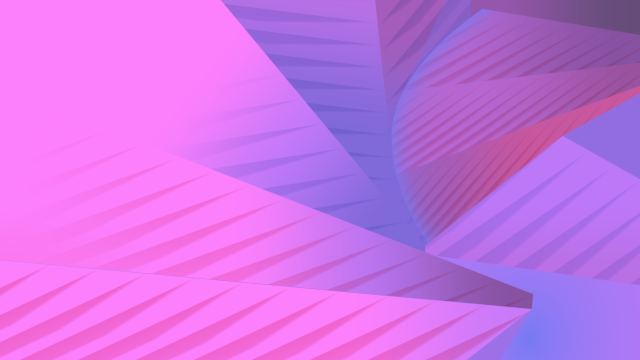
Give the GLSL for this background, as a Shadertoy shader.

```glsl
// Folded paper fans in pink, violet and blue, each facet scored with tapering pleats.

// Palette
const vec3 PINK = vec3(0.99, 0.50, 0.99);
const vec3 HOT = vec3(0.98, 0.45, 0.90);
const vec3 VIOLET = vec3(0.74, 0.47, 0.97);
const vec3 BLUE = vec3(0.50, 0.41, 0.85);
const vec3 GLOW = vec3(0.46, 0.48, 0.95);
const vec3 MAUVE = vec3(0.71, 0.39, 0.79);
const vec3 PLUM = vec3(0.53, 0.32, 0.63);
const vec3 SLATE = vec3(0.40, 0.30, 0.48);
const vec3 ROSE = vec3(0.78, 0.34, 0.62);

// Light removed by a pleat on warm and on cool paper
const vec3 WARM_SHADE = vec3(0.04, 0.17, 0.14);
const vec3 COOL_SHADE = vec3(0.12, 0.09, 0.05);

// Fold corners, in canvas heights
const vec2 CREST = vec2(0.613, 1.0);
const vec2 HUB = vec2(1.181, 0.318);
const vec2 RIDGE = vec2(0.301, 0.641);
const vec2 TIP = vec2(1.481, 0.183);
const vec2 TIP_LOW = vec2(1.477, 0.141);
const vec2 HEM = vec2(0.0, 0.278);
const vec2 SPINE = vec2(1.042, 1.0);
const vec2 SPINE_LOW = vec2(1.095, 0.502);
const vec2 KNEE = vec2(1.5625, 0.623);
const vec2 KNEE_END = vec2(1.778, 0.741);
const vec2 WING_END = vec2(1.778, 0.502);
const vec2 LOBE_TOP = vec2(1.331, 0.977);
const vec2 LOBE_TOP_END = vec2(1.778, 0.903);
const vec2 LOBE_MID = vec2(1.134, 0.750);
const vec2 LOBE_MID_END = vec2(1.778, 0.826);
const vec2 LOBE_LOW = vec2(1.100, 0.514);
const vec2 LOBE_LOW_END = vec2(1.778, 0.762);

float cross2(vec2 a, vec2 b) { return a.x * b.y - a.y * b.x; }

// Signed distance to a line, positive to the left of a -> b
float side(vec2 p, vec2 a, vec2 b) { return cross2(normalize(b - a), p - a); }

float cover(float d) {
    float soft = 0.9 / iResolution.y;
    return smoothstep(-soft, soft, d);
}

// Wedges that start as points on the fold a -> b and widen along dir
float pleats(vec2 p, vec2 a, vec2 b, vec2 dir, float count) {
    vec2 fold = b - a, q = p - a;
    float area = cross2(fold, dir);
    float along = count * cross2(q, dir) / area;
    float depth = cross2(fold, q) / area;
    float phase = fract(along);
    float width = 0.6 * clamp(depth, 0.0, 1.0);
    float soft = 1.3 * fwidth(along);
    float wedge = smoothstep(0.0, soft, phase) * (1.0 - smoothstep(width - soft, width + soft, phase));
    return wedge * (1.0 - 0.4 * phase);
}

vec3 leftPanel(vec2 p) {
    float g = p.x + 0.8 * (1.0 - p.y);
    vec3 c = mix(PINK, VIOLET, smoothstep(0.70, 1.22, g));
    c = mix(c, BLUE, smoothstep(1.10, 1.58, g));
    float fold = pleats(p, CREST, HUB, vec2(-0.38, -0.06), 10.0);
    return c * (1.0 - COOL_SHADE * fold * smoothstep(0.75, 1.15, g));
}

vec3 centrePanels(vec2 p) {
    // Blue triangle behind the left panel
    vec3 c = mix(BLUE, mix(VIOLET, MAUVE, 0.35), smoothstep(0.62, 1.08, p.y + 0.15 * (p.x - 0.8)));
    c *= 1.0 - COOL_SHADE * pleats(p, SPINE, SPINE_LOW, vec2(-0.32, 0.04), 8.0);
    // Narrow panel beside the spine
    vec3 strip = mix(BLUE, mix(MAUVE, PLUM, 0.35), smoothstep(0.55, 0.95, p.y));
    strip *= 1.0 - 1.2 * COOL_SHADE * pleats(p, SPINE, SPINE_LOW, vec2(0.10, 0.12), 7.0);
    strip = mix(strip, BLUE, 0.5 * cover(side(p, vec2(1.146, 0.803), vec2(1.238, 1.0)) * -1.0));
    c = mix(c, strip, cover(side(p, SPINE_LOW, SPINE) * -1.0));
    // Shaded sheet in the top corner
    vec3 corner = mix(mix(MAUVE, PLUM, 0.7), SLATE, smoothstep(1.35, 1.75, p.x));
    return mix(c, corner, cover(p.x - 1.308));
}

vec3 lobePanels(vec2 p, float inset) {
    float right = smoothstep(1.2, 1.75, p.x);
    vec3 c = mix(mix(MAUVE, VIOLET, 0.2), PLUM, right);
    c *= 1.0 - WARM_SHADE * pleats(p, LOBE_TOP, LOBE_TOP_END, vec2(-0.30, -0.16), 9.0);
    vec3 mid = mix(mix(MAUVE, VIOLET, 0.15), mix(PLUM, ROSE, 0.3), right * right);
    mid *= 1.0 - 1.2 * WARM_SHADE * pleats(p, LOBE_MID, LOBE_MID_END, vec2(-0.25, -0.17), 12.0);
    c = mix(c, mid, cover(side(p, LOBE_MID_END, LOBE_MID)));
    vec3 low = mix(mix(MAUVE, PLUM, 0.4), ROSE, smoothstep(1.18, 1.5, p.x));
    low *= 1.0 - 1.2 * WARM_SHADE * pleats(p, LOBE_LOW, LOBE_LOW_END, vec2(-0.19, -0.21), 14.0);
    c = mix(c, low, cover(side(p, LOBE_LOW_END, LOBE_LOW)));
    return mix(c, GLOW, 0.75 * exp(-max(inset, 0.0) / 0.04));
}

vec3 wingPanels(vec2 p) {
    vec3 c = mix(VIOLET, mix(VIOLET, MAUVE, 0.4), smoothstep(0.45, 0.22, p.y));
    c *= 1.0 - COOL_SHADE * pleats(p, KNEE, WING_END, vec2(-0.35, -0.24), 3.0);
    c = mix(c, mix(BLUE, VIOLET, 0.3), cover(side(p, KNEE, WING_END)));
    // Lower sheet, lit blue beneath the tip
    vec3 base = mix(VIOLET, GLOW, exp(-5.0 * length((p - vec2(1.47, 0.06)) * vec2(1.0, 0.8))));
    return mix(c, base, cover(side(p, vec2(1.778, 0.208), vec2(1.262, 0.282))));
}

vec3 ridgePanel(vec2 p) {
    vec3 c = mix(PINK, VIOLET * 0.96, smoothstep(0.62, 1.12, p.x));
    c = mix(c, PLUM, smoothstep(1.0, 1.45, p.x));
    c = mix(c, HOT, 0.6 * smoothstep(0.45, 0.25, p.y) * smoothstep(0.5, 0.0, p.x));
    float fold = pleats(p, RIDGE, TIP, vec2(-0.417, -0.15), 12.0);
    return c * (1.0 - WARM_SHADE * fold * smoothstep(0.0, 0.6, p.x));
}

vec3 hemPanel(vec2 p) {
    vec3 c = mix(PINK, VIOLET, 0.8 * smoothstep(0.95, 1.45, p.x));
    return c * (1.0 - 1.3 * WARM_SHADE * pleats(p, HEM, TIP_LOW, vec2(-0.32, -0.15), 11.0));
}

void mainImage(out vec4 fragColor, in vec2 fragCoord) {
    vec2 p = fragCoord / iResolution.xy * vec2(16.0 / 9.0, 1.0);

    // Rear sheets
    vec3 c = mix(leftPanel(p), centrePanels(p), cover(side(p, HUB, CREST) * -1.0));

    // Rounded lobe
    float bow = p.y - 0.62;
    float inset = p.x - 1.088 - (bow > 0.0 ? 2.0 : 1.15) * bow * bow;
    float lobe = min(inset, side(p, LOBE_TOP_END, LOBE_TOP));
    c = mix(c, lobePanels(p, inset), cover(lobe) * cover(side(p, HUB, CREST) * -1.0));

    // Right wing
    float wing = min(side(p, KNEE, HUB), side(p, KNEE_END, KNEE));
    c = mix(c, wingPanels(p), cover(wing) * cover(p.x - HUB.x));

    // Front sheets
    float ridge = min(side(p, TIP, RIDGE), side(p, TIP_LOW, TIP));
    float hem = side(p, TIP_LOW, HEM);
    c = mix(c, ridgePanel(p), cover(min(ridge, -hem)));
    c = mix(c, mix(BLUE, VIOLET, 0.5), cover(min(hem, side(p, vec2(1.39, 0.0), TIP_LOW))));
    c = mix(c, hemPanel(p), cover(min(hem, side(p, vec2(1.296, 0.0), TIP_LOW))));

    fragColor = vec4(c, 1.0);
}
```
